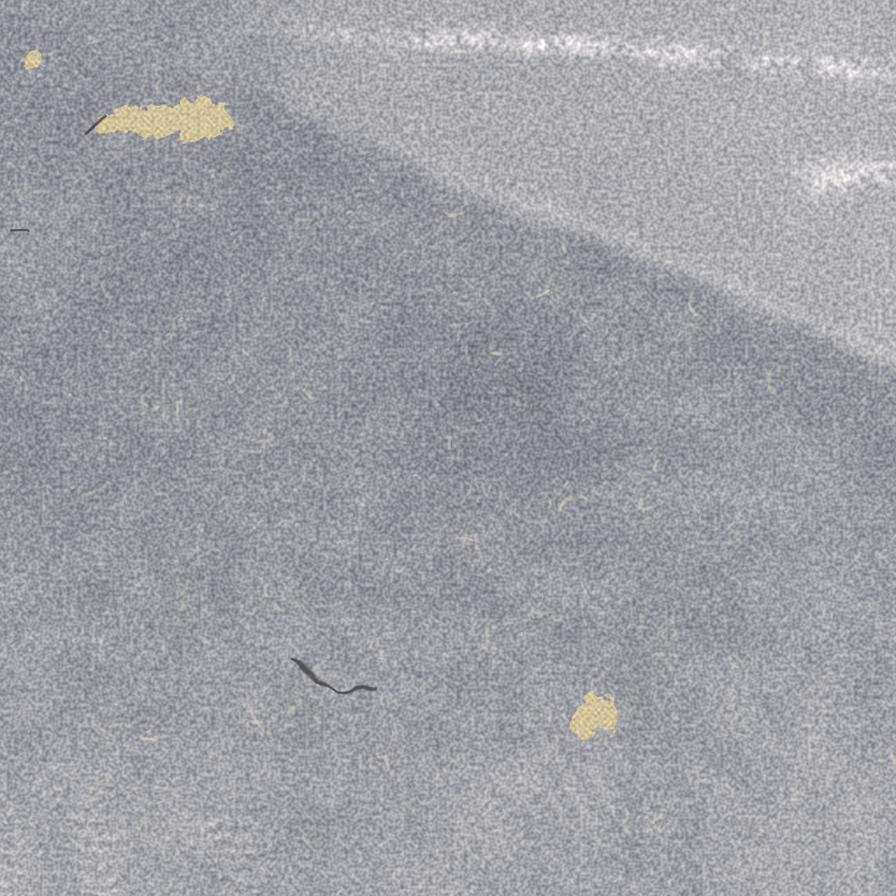
Give the GLSL for this texture, as a WebGL 2 fragment shader.

```glsl
#version 300 es
precision highp float;
// Scuffed blue-grey rubber sheet with a faded corner, pale scratches, cracks and worn-through spots.

uniform vec2 u_resolution;
out vec4 fragColor;

#define DARK_GREY vec3(0.52, 0.53, 0.563)
#define PALE_GREY vec3(0.83, 0.82, 0.828)
#define CREAM vec3(0.85, 0.82, 0.74)
#define CANVAS_YELLOW vec3(0.84, 0.78, 0.60)
#define BASE_TONE 0.575
#define FADED_LIFT 0.095
#define GRAIN 0.19
#define MOTTLE 0.12
#define SPECK_CELLS 84.0
#define SCRATCH_CELLS 23.0
#define FOLD_SLOPE 0.416
#define FOLD_HEIGHT 1.005

vec2 hash2(vec2 p) {
    vec3 q = fract(p.xyx * vec3(0.1031, 0.1030, 0.0973));
    q += dot(q, q.yzx + 33.33);
    return fract((q.xx + q.yz) * q.zy);
}

vec2 gradientAt(vec2 cell) {
    float a = 6.2832 * hash2(cell).x;
    return vec2(cos(a), sin(a));
}

float gnoise(vec2 p) {
    vec2 i = floor(p), f = p - i;
    vec2 u = f * f * f * (f * (f * 6.0 - 15.0) + 10.0);
    vec2 e = vec2(1.0, 0.0);
    float low = mix(dot(gradientAt(i), f), dot(gradientAt(i + e), f - e), u.x);
    float high = mix(dot(gradientAt(i + e.yx), f - e.yx), dot(gradientAt(i + 1.0), f - 1.0), u.x);
    return mix(low, high, u.y);
}

float fbm(vec2 p) {
    float sum = 0.0, amp = 1.0;
    for (int i = 0; i < 4; i++) {
        sum += amp * gnoise(p);
        p = mat2(1.6, 1.2, -1.2, 1.6) * p + 7.3;
        amp *= 0.55;
    }
    return sum;
}

float bell(float d, float width) { return exp(-d * d / (width * width)); }

// Scattered bent strokes, one per cell; lengths are in cell units.
float marks(vec2 p, float cells, float share, float halfLen, float width, float px) {
    vec2 g = p * cells, home = floor(g);
    float aa = cells * px * 0.8, sum = 0.0;
    for (int y = -1; y <= 1; y++)
    for (int x = -1; x <= 1; x++) {
        vec2 cell = home + vec2(x, y);
        vec2 spot = hash2(cell + 17.0), kind = hash2(cell + 61.0), shape = hash2(cell + 113.0);
        float a = 3.1416 * shape.x, len = halfLen * (0.2 + 0.8 * kind.y * kind.y);
        vec2 q = mat2(cos(a), -sin(a), sin(a), cos(a)) * (g - cell - spot);
        q.y += (shape.y - 0.5) * 3.0 * q.x * q.x;
        float d = length(vec2(max(abs(q.x) - len, 0.0), q.y)) - width * (0.5 + shape.y);
        float ink = (1.0 - smoothstep(-aa, aa, d)) * (0.35 + 0.65 * spot.x);
        sum = max(sum, ink * step(kind.x, share));
    }
    return sum;
}

// Distance to a segment, and position along it.
vec2 segment(vec2 p, vec2 a, vec2 b) {
    float h = clamp(dot(p - a, b - a) / dot(b - a, b - a), 0.0, 1.0);
    return vec2(length(p - mix(a, b, h)), h);
}

float wornSpot(vec2 p, vec2 a, vec2 b, float radius, float px) {
    vec2 s = segment(p, a, b);
    float d = s.x - radius * mix(0.55, 1.0, s.y) + radius * 0.7 * fbm(p * 45.0);
    return 1.0 - smoothstep(-px, px, d);
}

float crack(vec2 p, vec2 a, vec2 b, float px) {
    vec2 s = segment(p + 0.008 * gnoise(p * 40.0), a, b);
    return 1.0 - smoothstep(0.0005, 0.0015 + px, s.x);
}

void main() {
    vec2 p = gl_FragCoord.xy / u_resolution.y;
    float px = 1.0 / u_resolution.y;
    float cloud = fbm(p * 5.0), blotch = fbm(p * 19.0 + 4.0);
    float fine = gnoise(p * 255.0), grit = gnoise(p * 128.0 + 9.0);

    // Broad shading and the faded corner above the fold
    float side = p.y + FOLD_SLOPE * p.x - FOLD_HEIGHT + 0.012 * cloud;
    float faded = smoothstep(-0.015, 0.02, side) * smoothstep(0.02, 0.45, p.x);
    float tone = BASE_TONE + FADED_LIFT * faded;
    tone += 0.055 * (1.0 - smoothstep(0.0, 0.6, p.y)) + 0.02 * smoothstep(0.5, 1.0, p.x);
    tone -= 0.045 * bell(length((p - vec2(0.56, 0.58)) * vec2(0.7, 1.0)), 0.06);
    tone += 0.06 * bell(side - 0.008, 0.013) * smoothstep(0.3, 0.65, p.x);
    tone += MOTTLE * (0.35 * cloud + 0.4 * blotch) * (1.0 - 0.5 * faded);

    // Chalky streaks
    float chalk = bell(p.y - 0.97 + 0.06 * (p.x - 0.26) + 0.008 * cloud, 0.013) * smoothstep(0.2, 0.6, p.x);
    chalk += bell(p.y - 0.805 + 0.01 * blotch, 0.018) * smoothstep(0.8, 0.98, p.x);
    tone += 0.17 * chalk * clamp(0.75 + 1.1 * blotch + 0.9 * grit, 0.0, 1.4);

    // Rippled scuffs and slanting rub lines
    float scuff = (1.0 - smoothstep(0.25, 0.34, p.x)) * (1.0 - smoothstep(0.08, 0.13, p.y));
    float column = smoothstep(-0.5, 0.7, cos(p.x * 48.3 + 2.0 * cloud));
    tone += 0.08 * scuff * column * (0.4 + 0.6 * sin(p.y * 400.0 + 7.0 * blotch));
    float rub = bell(length((p - vec2(0.65, 0.12)) * vec2(1.0, 1.3)), 0.1);
    tone += 0.025 * rub * sin(dot(p, vec2(0.85, 0.5)) * 210.0 + 3.0 * blotch);

    // Grain, then pale specks and scratches
    tone += GRAIN * (fine + 0.6 * grit);
    vec3 color = mix(DARK_GREY, PALE_GREY, (tone - 0.52) / 0.31);
    float wear = clamp(0.7 + 0.8 * blotch, 0.2, 1.0) * (1.0 - 0.65 * faded);
    float specks = marks(p, SPECK_CELLS, 0.4, 0.3, 0.1, px);
    float scratches = marks(p, SCRATCH_CELLS, 0.4, 0.4, 0.035, px) * clamp(0.8 + 2.0 * grit, 0.0, 1.0);
    color = mix(color, PALE_GREY, 0.6 * specks * wear);
    color = mix(color, CREAM, 0.75 * scratches * wear);

    // Worn-through spots showing woven backing
    float worn = wornSpot(p, vec2(0.122, 0.864), vec2(0.232, 0.868), 0.022, px);
    worn = max(worn, wornSpot(p, vec2(0.645, 0.192), vec2(0.668, 0.203), 0.021, px));
    worn = max(worn, wornSpot(p, vec2(0.03, 0.928), vec2(0.037, 0.932), 0.01, px));
    float weave = sin(p.x * 900.0) * sin(p.y * 900.0);
    color = mix(color, CANVAS_YELLOW + 0.04 * weave + 0.15 * fine, 0.92 * worn);

    // Cracks
    float split = crack(p, vec2(0.326, 0.264), vec2(0.378, 0.228), px);
    split = max(split, crack(p, vec2(0.378, 0.228), vec2(0.42, 0.232), px));
    split = max(split, crack(p, vec2(0.095, 0.85), vec2(0.115, 0.868), px));
    split = max(split, crack(p, vec2(0.01, 0.74), vec2(0.03, 0.741), px));
    color = mix(color, vec3(0.24, 0.24, 0.26), 0.8 * split);
    fragColor = vec4(clamp(color, 0.0, 1.0), 1.0);
}
```
